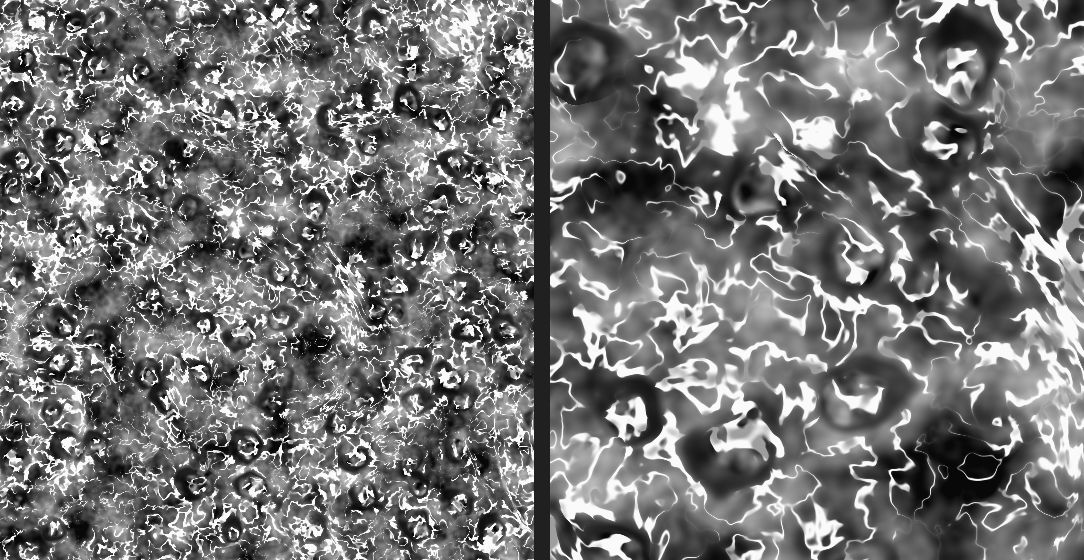
Left: the whole. Right: its middle third, enlarged.
This texture is drawn by a Shadertoy shader. Its source:

```glsl
// Greyscale stained tissue: dark ringed cells among ragged white membranes and fibres.

const float CELL_GRID = 13.0;      // cells per canvas height
const float MEMBRANE_SCALE = 42.0; // membrane folds per canvas height
const float FIBRE_ANGLE = -0.7;
const float BLACK = 0.03;
const float MID_GREY = 0.335;
const float PALE_GREY = 0.62;
const float WHITE = 0.98;

vec2 hash2(vec2 p) {
    vec3 q = fract(p.xyx * vec3(0.1031, 0.1030, 0.0973));
    q += dot(q, q.yzx + 33.33);
    return fract((q.xx + q.yz) * q.zy);
}

vec2 unitGradient(vec2 corner) {
    float angle = 6.28318 * hash2(corner).x;
    return vec2(cos(angle), sin(angle));
}

float gradientNoise(vec2 p) {
    vec2 i = floor(p), f = fract(p);
    vec2 u = f * f * f * (f * (f * 6.0 - 15.0) + 10.0);
    float a = dot(unitGradient(i), f);
    float b = dot(unitGradient(i + vec2(1, 0)), f - vec2(1, 0));
    float c = dot(unitGradient(i + vec2(0, 1)), f - vec2(0, 1));
    float d = dot(unitGradient(i + vec2(1, 1)), f - vec2(1, 1));
    return mix(mix(a, b, u.x), mix(c, d, u.x), u.y);
}

float fbm(vec2 p, int octaves) {
    float sum = 0.0, gain = 1.0;
    for (int i = 0; i < octaves; i++) {
        sum += gain * gradientNoise(p);
        p = mat2(1.6, 1.2, -1.2, 1.6) * p + 17.3;
        gain *= 0.5;
    }
    return sum;
}

vec2 rotate(vec2 p, float angle) {
    float c = cos(angle), s = sin(angle);
    return vec2(c * p.x + s * p.y, c * p.y - s * p.x);
}

// Band that is 1 at the centre and fades out at the given half width.
float band(float x, float centre, float halfWidth) {
    return 1.0 - smoothstep(0.0, halfWidth, abs(x - centre));
}

// Nearest cell: xy = offset in radii, z = stain strength, w = distance in radii.
vec4 nearestCell(vec2 p) {
    vec4 best = vec4(9.0, 9.0, 0.0, 9.0);
    vec2 home = floor(p);
    for (int y = -1; y <= 1; y++)
    for (int x = -1; x <= 1; x++) {
        vec2 id = home + vec2(x, y);
        vec2 traits = hash2(id + 71.0);
        vec2 offset = p - id - mix(vec2(0.15), vec2(0.85), hash2(id));
        offset = rotate(offset, 6.28318 * traits.y) * vec2(1.0, 1.2);
        offset /= mix(0.30, 0.47, traits.x);
        float dist = length(offset);
        if (dist < best.w) best = vec4(offset, smoothstep(0.0, 0.8, traits.y), dist);
    }
    return best;
}

void mainImage(out vec4 fragColor, in vec2 fragCoord) {
    vec2 p = fragCoord / iResolution.y + 3.0;
    vec2 wobble = vec2(fbm(p * 26.0, 2), fbm(p * 26.0 + 50.0, 2));
    vec2 q = p + 0.010 * wobble;

    // Fibre tracts, broken into short runs
    vec2 along = rotate(q, FIBRE_ANGLE + 0.5 * gradientNoise(p * 2.0));
    float tract = band(gradientNoise(along * vec2(2.2, 5.0)), 0.0, 0.12);
    tract *= smoothstep(-0.15, 0.2, gradientNoise(p * 4.0 + 5.0));
    float streaks = fbm(along * vec2(20.0, 50.0), 3);

    // Cells: dark crescent ring, off-centre mottled core, ragged halo
    vec4 cell = nearestCell(q * CELL_GRID);
    float patchy = smoothstep(-0.45, 0.15, fbm(p * 20.0 + 3.0, 2));
    float stain = cell.z * (1.0 - 0.8 * tract);
    float coreDist = length(cell.xy - vec2(0.20, 0.10));
    float core = stain * (1.0 - smoothstep(0.50, 0.72, coreDist));
    float body = stain * (1.0 - smoothstep(0.78, 1.10, cell.w));
    float ring = body * smoothstep(0.45, 0.72, coreDist) * patchy;
    float halo = stain * band(cell.w, 1.15, 0.24);

    // Soft grey ground with dark pools
    float density = fbm(p * 8.0, 2);
    float ground = MID_GREY + 0.50 * fbm(q * 17.0, 3) + 0.14 * density;
    ground += 0.16 * gradientNoise(p * 95.0) + 0.14 * tract;
    float mottle = 0.26 + 0.85 * fbm(p * 62.0 + 9.0, 2);
    float tone = mix(ground, mottle, 0.8 * core);
    tone = mix(tone, BLACK + 0.12 * max(ground, 0.0), 0.92 * ring);

    // White membranes follow the zero contours of a rough field
    float folds = mix(fbm(q * MEMBRANE_SCALE, 3), streaks, 0.75 * tract);
    float clump = gradientNoise(p * 18.0 + 40.0);
    float width = 0.048 + 0.13 * density + 0.12 * clump + 0.05 * tract;
    width += 0.11 * halo + 0.10 * core - 0.28 * ring;
    width += 0.10 * min(ground - 0.15, 0.0);
    float membrane = 1.0 - smoothstep(width - 0.04, width + 0.04, abs(folds));
    float glow = 1.0 - smoothstep(width, width + 0.2, abs(folds));
    float sheen = smoothstep(-0.36, -0.06, fbm(p * 55.0 + 31.0, 2));

    tone += 0.06 * glow * (1.0 - ring);
    tone = mix(tone, mix(PALE_GREY, WHITE, sheen), membrane);
    fragColor = vec4(vec3(clamp(tone, BLACK, 1.0)), 1.0);
}
```
